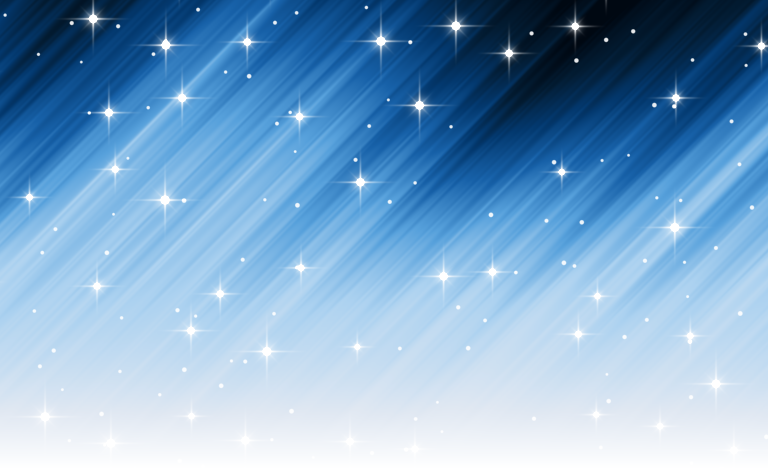
Reproduce this background procedurally as a WebGL 2 fragment shader.

```glsl
#version 300 es
precision highp float;
// Starry winter sky: a blue-to-white vertical fade with two dark masses,
// brushed by diagonal streaks of layered sines. Cellular scattering adds
// small dots and sparkles with tapered cross flares.

uniform vec2 u_resolution;
out vec4 fragColor;

const vec3 BLACK_BLUE = vec3(0.00, 0.03, 0.07);
const vec3 MIDNIGHT   = vec3(0.01, 0.11, 0.20);
const vec3 NAVY       = vec3(0.01, 0.22, 0.43);
const vec3 ROYAL      = vec3(0.09, 0.38, 0.66);
const vec3 SKY        = vec3(0.34, 0.63, 0.86);
const vec3 PALE       = vec3(0.67, 0.82, 0.94);
const vec3 MIST       = vec3(0.88, 0.91, 0.95);
const vec3 SNOW       = vec3(1.00);

const float STREAK_STRENGTH = 0.052;
const int   STREAK_LAYERS   = 9;
const float SPARKLE_CELL    = 0.165;
const float SPARKLE_DENSITY = 0.72;
const float DOT_CELL        = 0.10;
const float DOT_DENSITY     = 0.62;

vec3 hash3(vec2 p) {
  vec3 q = fract(p.xyx * vec3(0.1031, 0.1030, 0.0973));
  q += dot(q, q.yxz + 33.33);
  return fract((q.xxy + q.yzz) * q.zyx);
}

float bell(float x) { return exp(-x * x); }

// Colour ramp from night (0) to snow (1)
vec3 skyColor(float t) {
  vec3 c = mix(BLACK_BLUE, MIDNIGHT, clamp(t / 0.15, 0.0, 1.0));
  c = mix(c, NAVY,  clamp((t - 0.15) / 0.14, 0.0, 1.0));
  c = mix(c, ROYAL, clamp((t - 0.29) / 0.15, 0.0, 1.0));
  c = mix(c, SKY,   clamp((t - 0.44) / 0.15, 0.0, 1.0));
  c = mix(c, PALE,  clamp((t - 0.59) / 0.15, 0.0, 1.0));
  c = mix(c, MIST,  clamp((t - 0.74) / 0.15, 0.0, 1.0));
  return mix(c, SNOW, clamp((t - 0.89) / 0.10, 0.0, 1.0));
}

// Sines across the diagonal, each fading in and out along it
float streaks(vec2 p) {
  float across = p.x - p.y, along = p.x + p.y;
  float sum = 0.0, freq = 9.0, amp = 1.0;
  for (int i = 0; i < STREAK_LAYERS; i++) {
    float k = float(i);
    float bend = 1.7 * sin(across * freq * 0.37 + k * 2.1);
    float fade = 0.6 + 0.4 * sin(along * 3.5 + across * freq * 0.6 + k * 4.3);
    sum += amp * fade * sin(across * freq + bend + k * 1.9);
    freq *= 1.53;
    amp *= 0.86;
  }
  return sum;
}

// Brightness of the sky before colouring
float skyTone(vec2 p) {
  float fade = 1.0 - 0.58 * p.y - 0.05 * sin(6.2832 * p.y);
  float rise = smoothstep(0.30, 0.92, p.y);
  float dx = p.x - 1.25 - 0.45 * (p.y - 1.0);
  float rightDark = 0.39 * bell(dx / (dx < 0.0 ? 0.41 : 0.54));
  float leftDark = 0.27 * bell((p.x - 0.4 * (p.y - 0.73)) / 0.25);
  float brush = STREAK_STRENGTH * smoothstep(0.02, 0.65, p.y);
  return fade - rise * (rightDark + leftDark) + brush * streaks(p);
}

// One tapered ray along the x axis
float ray(vec2 d, float len, float width) {
  float taper = max(1.0 - abs(d.x) / len, 0.0);
  return taper * taper * bell(d.y / width);
}

float sparkle(vec2 d, float size, float px) {
  float r = length(d);
  float width = max(0.0022, 0.7 * px);
  float core = 1.0 - smoothstep(0.006 * size, 0.006 * size + 2.0 * px, r);
  float halo = 0.5 * bell(r / (0.016 * size));
  float cross4 = ray(d, 0.085 * size, width) + ray(d.yx, 0.085 * size, width);
  vec2 q = vec2(d.x + d.y, d.x - d.y) * 0.7071;
  float diagonal = ray(q, 0.045 * size, width) + ray(q.yx, 0.045 * size, width);
  return core + halo + 0.8 * cross4 + 0.3 * diagonal;
}

// Cellular scatter: one jittered candidate in each cell
float sparkles(vec2 p, float px) {
  vec2 cell = floor(p / SPARKLE_CELL);
  float light = 0.0;
  for (int j = -1; j <= 1; j++)
    for (int i = -1; i <= 1; i++) {
      vec2 id = cell + vec2(i, j);
      vec3 h = hash3(id + 17.0);
      vec3 pick = hash3(id + 71.0);
      vec2 d = p - (id + 0.1 + 0.8 * h.xy) * SPARKLE_CELL;
      light += step(pick.x, SPARKLE_DENSITY) * sparkle(d, mix(0.55, 1.2, h.z), px);
    }
  return light;
}

float dots(vec2 p, float px) {
  vec2 id = floor(p / DOT_CELL);
  vec3 h = hash3(id + 43.0);
  float r = length(p - (id + 0.1 + 0.8 * h.xy) * DOT_CELL);
  float radius = mix(0.002, 0.0042, h.z);
  float disc = 1.0 - smoothstep(radius - 0.5 * px, radius + 1.2 * px, r);
  return disc * step(hash3(id + 97.0).x, DOT_DENSITY);
}

void main() {
  vec2 p = gl_FragCoord.xy / u_resolution.y;
  float px = 1.0 / u_resolution.y;
  vec3 color = skyColor(skyTone(p));
  float light = sparkles(p, px) + 0.9 * dots(p, px);
  fragColor = vec4(mix(color, SNOW, clamp(light, 0.0, 1.0)), 1.0);
}
```
